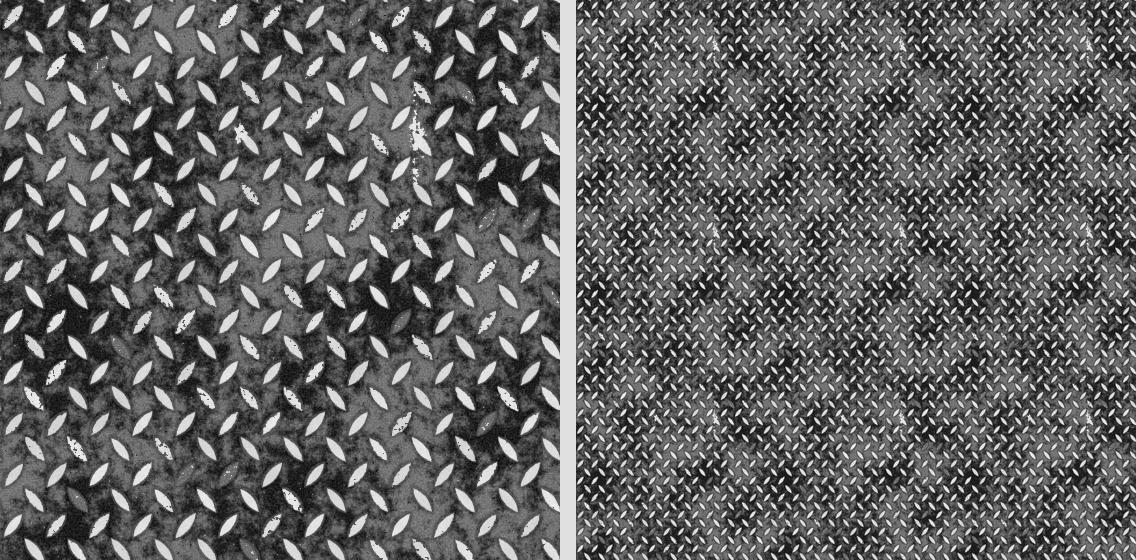
Left, the tile; right, the same tile 3 across and 3 down.
Write a WebGL 2 fragment shader that draws this texture.

```glsl
#version 300 es
precision highp float;

uniform vec2 u_resolution;
out vec4 outColor;

// Layout, in units of the canvas
const vec2 REPEATS = vec2(13.0, 11.0);
const vec2 TREAD_CENTER = vec2(0.305, 0.68);   // within a cell
const float TREAD_ANGLE = 0.90;
const vec2 TREAD_HALF = vec2(0.0082, 0.0272);  // across, along
const vec2 RIM_HALF = vec2(0.0122, 0.0305);
const float CENTER_JITTER = 0.0022;
const float WORN_SHARE = 0.05;

// Tones
const float SOOT = 0.11;
const float DULL = 0.46;
const float RIM = 0.34;
const float WORN = 0.43;
const float BRIGHT = 0.90;
const float GRAIN = 0.13;

// Paint splashes: center, then size
const vec4 SPLASHES[3] = vec4[3](
  vec4(0.745, 0.750, 0.026, 0.060),
  vec4(0.741, 0.760, 0.010, 0.170),
  vec4(0.430, 0.765, 0.020, 0.036));

vec2 hash2(vec2 cell, float seed) {
  uvec2 v = uvec2(cell) + uvec2(uint(seed) * 1013u, uint(seed) * 7919u);
  for (int i = 0; i < 2; i++) {
    v = v * 1664525u + 12345u;
    v.x += v.y * 1664525u;
    v.y += v.x * 1664525u;
    v ^= v >> 16u;
  }
  return vec2(v & 0xffffu) / 65535.0;
}

float cornerSlope(vec2 cell, vec2 offset, vec2 period, float seed) {
  float angle = 6.28318 * hash2(mod(cell, period), seed).x;
  return dot(vec2(cos(angle), sin(angle)), offset);
}

// Gradient noise that wraps after a whole period
float gradientNoise(vec2 p, vec2 period, float seed) {
  vec2 i = floor(p), f = fract(p);
  vec2 s = f * f * f * (f * (f * 6.0 - 15.0) + 10.0);
  vec2 e = vec2(1.0, 0.0);
  float low = mix(cornerSlope(i, f, period, seed),
                  cornerSlope(i + e, f - e, period, seed), s.x);
  float high = mix(cornerSlope(i + e.yx, f - e.yx, period, seed),
                   cornerSlope(i + 1.0, f - 1.0, period, seed), s.x);
  return mix(low, high, s.y);
}

float fbm(vec2 uv, vec2 period, int octaves, float seed) {
  float sum = 0.0, weight = 1.0;
  for (int i = 0; i < octaves; i++) {
    sum += weight * gradientNoise(uv * period, period, seed + float(i));
    period *= 2.0;
    weight *= 0.62;
  }
  return sum;
}

// Signed distance to a pointed lens lying along y
float lens(vec2 p, vec2 halfSize) {
  p = abs(p);
  float w = halfSize.x, r = halfSize.y;
  float d = 0.5 * (r * r - w * w) / w;
  return r * p.x < d * (p.y - r) ? length(p - vec2(0.0, r))
                                 : length(p + vec2(d, 0.0)) - d - w;
}

void main() {
  vec2 uv = gl_FragCoord.xy / u_resolution;
  float edge = 0.8 / min(u_resolution.x, u_resolution.y);

  // Sooty ground: broad stains, mottling and grain
  float broad = fbm(uv, vec2(5.0, 4.0), 3, 1.0);
  float mottle = fbm(uv, vec2(34.0), 4, 11.0);
  float fine = fbm(uv, vec2(130.0), 2, 21.0);
  float grain = gradientNoise(uv * 300.0, vec2(300.0), 31.0);
  float cover = 0.65 * broad + 0.6 * mottle + 0.22 * fine;
  float tone = mix(SOOT, DULL, smoothstep(-0.45, 0.42, cover));
  tone += GRAIN * grain;
  tone = mix(tone, 0.7, 0.7 * smoothstep(0.62, 0.8, fine));
  tone *= 1.0 - 0.7 * smoothstep(0.58, 0.75, -fine);

  // Raised treads, leaning right and then left
  for (int k = 0; k < 2; k++) {
    float lean = 1.0 - 2.0 * float(k);
    vec2 q = uv * REPEATS - TREAD_CENTER + 0.5 + 0.5 * float(k);
    vec2 cell = mod(floor(q), REPEATS);
    vec2 local = (fract(q) - 0.5) / REPEATS;
    vec2 along = vec2(lean * cos(TREAD_ANGLE), sin(TREAD_ANGLE));
    vec2 p = vec2(dot(local, vec2(along.y, -along.x)), dot(local, along));
    vec2 wear = hash2(cell, 41.0 + float(k));
    vec2 look = hash2(cell, 51.0 + float(k));

    // Sloping rim with a soft shadow
    float rim = lens(p, RIM_HALF) + 0.001 * mottle;
    tone *= mix(0.72, 1.0, smoothstep(-0.001, 0.006, rim));
    float rimTone = RIM + 0.07 * mottle + GRAIN * grain;
    tone = mix(tone, rimTone, 0.75 * smoothstep(0.0012, -0.0018, rim));

    // Polished top with ragged edges and chips
    p.x -= CENTER_JITTER * (look.x - 0.5) + 0.0006 * lean;
    float ragged = (0.0005 + 0.0022 * wear.y * wear.y) * (fine + 0.5 * mottle);
    float top = lens(p, TREAD_HALF * mix(0.92, 1.04, look.y)) + ragged;
    float mask = smoothstep(edge, -edge, top);
    float chipLimit = mix(0.85, 0.28, wear.y * wear.y) - 40.0 * min(top + 0.004, 0.006);
    float chips = smoothstep(chipLimit, chipLimit + 0.15, fine);
    float worn = step(wear.x, WORN_SHARE);
    float shine = BRIGHT - 0.07 * look.x + 0.05 * grain + 0.03 * mottle;
    float wornTone = WORN + GRAIN * grain + 0.4 * smoothstep(0.3, 0.5, fine);
    float topTone = mix(mix(shine, 0.25, 0.85 * chips), wornTone, worn);
    tone = mix(tone, topTone, mask);
  }

  // Splashed pale paint, broken up by the noise
  float splash = 0.0;
  for (int i = 0; i < 3; i++) {
    vec2 o = (fract(uv - SPLASHES[i].xy + 0.5) - 0.5) / SPLASHES[i].zw;
    splash = max(splash, exp(-dot(o, o)));
  }
  float paint = smoothstep(0.72, 0.88, splash + 0.5 * mottle + 0.35 * fine - 0.1);
  tone = mix(tone, BRIGHT + 0.05 * grain, paint * smoothstep(0.08, 0.3, splash));

  outColor = vec4(vec3(clamp(tone, 0.0, 1.0)), 1.0);
}
```
